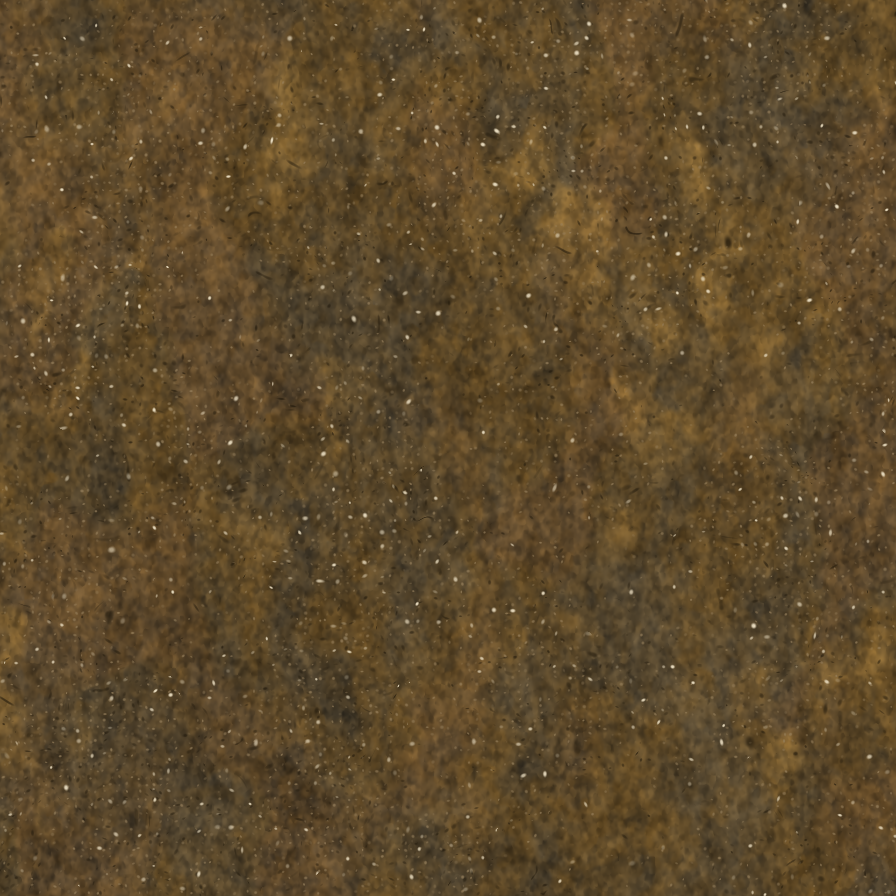
This texture is drawn by a three.js fragment shader. Its source:

```glsl
// Weathered brown earth: soft upright stains, fine grain, pale grit and dark pits.
#define STAIN_SCALE vec2(17.0, 10.0)
#define STREAK_SCALE vec2(75.0, 24.0)
#define GRAIN_SCALE vec2(165.0, 130.0)
#define STAIN_CONTRAST 0.36
#define STREAK_CONTRAST 0.26
#define GRAIN_CONTRAST 0.66
#define GRIT_SHARE 0.17
#define DUST_SHARE 0.30
#define PIT_SHARE 0.26

varying vec2 vUv;

const vec3 UMBER = vec3(0.358, 0.274, 0.142);
const vec3 GREY_EARTH = vec3(0.335, 0.277, 0.182);
const vec3 OCHRE = vec3(0.455, 0.350, 0.180);
const vec3 RUST = vec3(0.390, 0.295, 0.175);
const vec3 PALE_GRIT = vec3(0.90, 0.85, 0.74);
const vec3 TAN_DUST = vec3(0.60, 0.51, 0.37);
const vec3 PIT_BROWN = vec3(0.12, 0.09, 0.04);

float hash(vec2 p, float seed) {
  vec3 q = fract(vec3(p.xyx) * vec3(0.1031, 0.1030, 0.0973) + seed * 0.137);
  q += dot(q, q.yzx + 33.33);
  return fract((q.x + q.y) * q.z);
}

vec2 hash2(vec2 p, float seed) {
  return vec2(hash(p, seed), hash(p, seed + 3.7));
}

// Cellular noise whose cells melt into each other, centred on zero.
float softCells(vec2 p, float seed) {
  vec2 cell = floor(p);
  float sum = 0.0;
  float total = 0.0;
  for (int y = -1; y <= 1; y++) {
    for (int x = -1; x <= 1; x++) {
      vec2 id = cell + vec2(float(x), float(y));
      vec2 d = p - id - hash2(id, seed);
      float reach = max(0.0, 1.0 - dot(d, d) * 0.7);
      float weight = reach * reach * reach + 0.0001;
      sum += weight * (hash(id, seed + 8.3) - 0.5);
      total += weight;
    }
  }
  return sum / total;
}

// Scattered oval specks, at most one per cell; radius is in cell units.
float specks(vec2 uv, float cells, float share, float radius, float seed) {
  vec2 p = uv * cells;
  vec2 id = floor(p);
  vec2 d = fract(p) - mix(vec2(0.28), vec2(0.72), hash2(id, seed));
  float angle = 6.2832 * hash(id, seed + 1.9);
  float c = cos(angle);
  float s = sin(angle);
  d = mat2(c, s, -s, c) * d * vec2(1.0, 1.0 + 0.7 * hash(id, seed + 2.6));
  float size = radius * mix(0.6, 1.0, hash(id, seed + 5.1));
  float strength = mix(0.25, 1.0, pow(hash(id, seed + 6.4), 1.5));
  float present = step(hash(id, seed + 7.2), share);
  return present * strength * (1.0 - smoothstep(size * 0.2, size, length(d)));
}

void main() {
  vec2 uv = vUv;
  vec2 warp = vec2(softCells(uv * 30.0, 11.0), softCells(uv * 30.0, 12.0));
  vec2 p = uv + 0.035 * warp;

  // Broad stains of grey, rust and ochre
  float broad = softCells(p * STAIN_SCALE * 0.4, 21.0);
  float stain = softCells(p * STAIN_SCALE, 22.0);
  float mottle = softCells(p * STAIN_SCALE * 2.3, 23.0);
  float tint = 0.35 * broad + 0.6 * stain + 0.5 * mottle;
  float rust = softCells(p * STAIN_SCALE * 0.8, 24.0);
  float glow = softCells(p * STAIN_SCALE * 0.9, 25.0) + 0.45 * mottle;
  vec3 color = mix(GREY_EARTH, UMBER, smoothstep(-0.25, 0.25, tint));
  color = mix(color, RUST, 0.7 * smoothstep(0.0, 0.3, rust));
  color = mix(color, OCHRE, 0.7 * smoothstep(0.15, 0.5, glow));

  // Light and shade, from stains down to grain
  float streak = softCells(p * STREAK_SCALE, 31.0);
  float coarse = softCells(uv * GRAIN_SCALE * 0.5, 32.0);
  float fine = softCells(uv * GRAIN_SCALE, 33.0);
  float finest = softCells(uv * GRAIN_SCALE * 1.6, 34.0);
  float shade = 1.0 + STAIN_CONTRAST * (0.45 * broad + 0.5 * mottle);
  shade += STREAK_CONTRAST * streak;
  shade += GRAIN_CONTRAST * (0.3 * coarse + 0.5 * fine + 0.45 * finest);
  color *= shade;
  float warmth = softCells(uv * GRAIN_SCALE * 0.7, 35.0);
  color += vec3(0.025, 0.0, -0.035) * warmth;

  // Dark pits, small and a few large
  float crowd = clamp(1.0 + 2.4 * softCells(uv * 11.0, 41.0), 0.3, 1.9);
  float pits = specks(p, 95.0, PIT_SHARE * crowd, 0.38, 42.0);
  float holes = specks(uv + 0.02 * warp, 9.0, 0.04, 0.11, 43.0);
  color = mix(color, PIT_BROWN, max(0.6 * pits, 0.8 * holes));

  // Tan dust and pale grit
  float dust = specks(uv, 125.0, DUST_SHARE * crowd, 0.38, 51.0);
  float grit = specks(uv + 0.003 + 0.012 * warp, 60.0, GRIT_SHARE * crowd, 0.26, 52.0);
  color = mix(color, TAN_DUST, 0.7 * dust);
  color = mix(color, PALE_GRIT, grit);

  gl_FragColor = vec4(color, 1.0);
}
```
